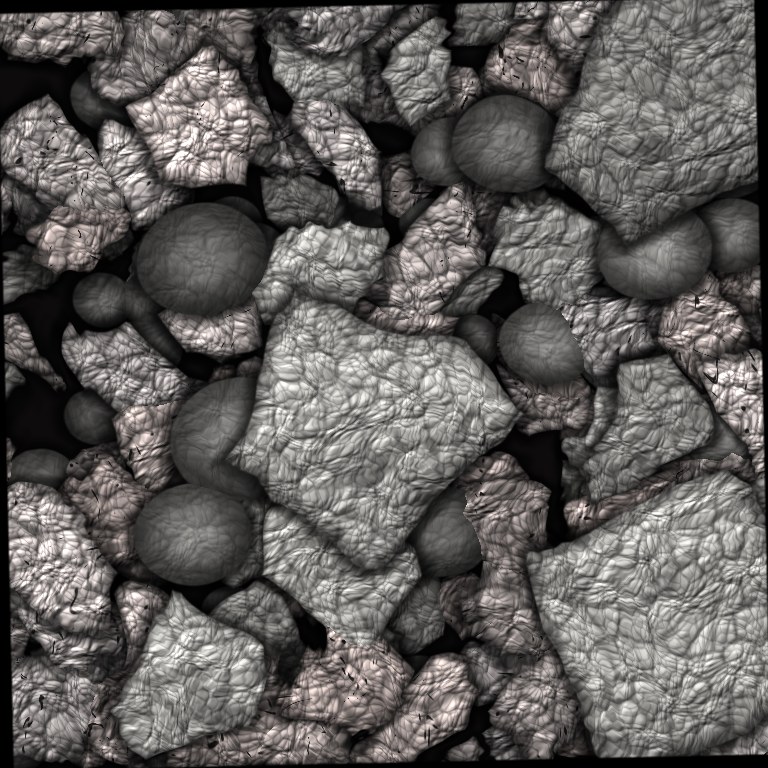
Reproduce this texture procedurally as a three.js fragment shader.

```glsl
varying vec2 vUv;

#define GAP vec3(0.05, 0.042, 0.042)
#define PINK vec3(0.77, 0.705, 0.685)
#define SLATE vec3(0.63, 0.625, 0.61)
#define PEBBLE vec3(0.55, 0.545, 0.535)
#define LIGHT vec2(-0.5, 0.866)
#define CRAG 0.38
#define GRAIN 26.0
#define RELIEF 1.75
#define SHADOW 0.024
#define TILT 0.022
#define EDGE 0.002

struct Rock {
  float dist;
  vec2 face;
  vec2 seed;
  float radius;
  float kind; // 0 pebble, 1 slate, 2 pink
};

vec2 hash2(vec2 p) {
  vec3 a = fract(p.xyx * vec3(0.1031, 0.1030, 0.0973));
  a += dot(a, a.yzx + 33.33);
  return fract((a.xx + a.yz) * a.zy);
}

// Layered sines that bend outlines and grain
vec2 wobble(vec2 p) {
  vec2 w = vec2(0.0);
  float f = 21.0;
  for (int i = 0; i < 4; i++) {
    w += sin(p.yx * f + vec2(1.7, 4.1)) / f;
    p = mat2(0.8, 0.6, -0.6, 0.8) * p + 0.5 * w;
    f *= 1.9;
  }
  return w;
}

// Distances to the two nearest cell points
vec2 cellular(vec2 p) {
  vec2 base = floor(p), near = vec2(8.0);
  for (int y = -1; y <= 1; y++)
    for (int x = -1; x <= 1; x++) {
      vec2 cell = base + vec2(float(x), float(y));
      float d = length(cell + hash2(cell) - p);
      near = d < near.x ? vec2(d, near.x) : vec2(near.x, min(near.y, d));
    }
  return near;
}

// Crumpled surface: height in x, crease openness in y
vec2 relief(vec2 p) {
  p += 0.2 * wobble(p);
  float height = 0.0, open = 1.0, f = GRAIN, amp = 1.0;
  for (int i = 0; i < 3; i++) {
    vec2 c = cellular(p * f);
    height -= amp * c.x;
    open *= mix(1.0 - 0.36 * amp, 1.0, smoothstep(0.0, 0.25, c.y - c.x));
    p = mat2(0.8, 0.6, -0.6, 0.8) * p + 0.006 * sin(p.yx * f * 2.0);
    f *= 2.0;
    amp *= 0.62;
  }
  return vec2(height, open);
}

// Outward face direction in xy, signed distance in z
vec3 outline(vec2 q, vec2 seed, float r, float kind) {
  if (kind < 0.5) return vec3(normalize(q + 1e-5), length(q * vec2(1.0, 1.15)) - 0.85 * r);
  vec3 best = vec3(0.0, 0.0, -9.0);
  for (int k = 0; k < 7; k++) {
    vec2 h = hash2(seed + float(k) * 7.3 + 2.1);
    float a = (float(k) + 0.8 * h.x) * 6.28318 / 7.0;
    vec2 dir = vec2(cos(a), sin(a));
    float d = dot(q, dir) - r * (0.66 + 0.39 * h.y);
    if (d > best.z) best = vec3(dir, d);
  }
  return best;
}

// Layer: cells across, radius in cells, share of filled cells, brightness
Rock nearestRock(vec2 p, vec4 layer, bool slabs, float salt) {
  Rock rock = Rock(9.0, vec2(0.0), vec2(0.0), 1.0, 1.0);
  vec2 base = floor(p * layer.x), bend = CRAG * wobble(p);
  for (int y = -1; y <= 1; y++)
    for (int x = -1; x <= 1; x++) {
      vec2 cell = base + vec2(float(x), float(y));
      vec2 seed = cell + salt;
      vec2 h = hash2(seed + 5.7);
      bool filled = h.x < layer.z;
      // Slabs alternate, piled towards the lower right
      if (slabs) filled = mod(cell.x + cell.y, 2.0) < 0.5 && cell.y < cell.x + 0.5 && cell.x > 0.5;
      if (!filled) continue;
      float kind = slabs ? 1.0 : (h.y < 0.2 ? 0.0 : (h.y < 0.42 ? 1.0 : 2.0));
      vec2 centre = (cell + 0.5 + 0.45 * (hash2(seed) - 0.5)) / layer.x;
      float r = layer.y / layer.x * (0.85 + 0.3 * fract(h.x * 17.0));
      float bent = kind < 0.5 ? 0.1 : (slabs ? 0.4 : 1.0);
      vec3 o = outline(p + bend * bent - centre, seed, r, kind);
      if (o.z < rock.dist) rock = Rock(o.z, o.xy, seed, r, kind);
    }
  return rock;
}

vec3 surface(vec2 p, Rock rock) {
  vec2 h = hash2(rock.seed + 11.3), q = p + h * 7.0;
  vec2 here = relief(q);
  float lit = RELIEF * (here.x - relief(q + 0.003 * LIGHT).x);
  float rough = rock.kind < 0.5 ? 0.35 : (rock.kind < 1.5 ? 0.8 : 1.0);
  float depth = -rock.dist / rock.radius;
  float rim = smoothstep(-0.05, rock.kind < 0.5 ? 0.75 : (rock.kind < 1.5 ? 0.14 : 0.24), depth);
  float facet = dot(rock.face, LIGHT) * (1.0 - smoothstep(0.0, 0.5, depth));
  vec2 mottle = wobble(q * 1.4) * 10.0;
  float tone = (0.84 + 0.28 * h.x) * mix(0.38, 1.0, rim) * mix(1.0, here.y, rough);
  tone *= 1.0 + rough * (lit + 0.16 * mottle.x) + 0.2 * facet;
  // Ragged dark pits in the porous rocks
  float pit = cellular(q * 13.0 + 2.5 * mottle.yx).x + 0.35 * abs(mottle.y);
  if (rock.kind > 1.5) tone *= mix(0.2, 1.0, smoothstep(0.09, 0.2, pit));
  vec3 pink = mix(PINK, vec3(dot(PINK, vec3(0.333))), 0.7 * h.y);
  vec3 base = rock.kind < 0.5 ? PEBBLE : (rock.kind < 1.5 ? SLATE : pink);
  return base * tone;
}

void main() {
  vec3 colour = GAP;
  // Paint from the deep rubble up to the great slabs
  for (int i = 0; i < 4; i++) {
    vec4 layer = vec4(12.0, 0.6, 0.92, 0.72);
    if (i == 1) layer = vec4(8.0, 0.57, 0.8, 0.92);
    if (i == 2) layer = vec4(5.5, 0.54, 0.5, 1.0);
    if (i == 3) layer = vec4(3.0, 0.6, 1.0, 1.0);
    Rock rock = nearestRock(vUv, layer, i == 3, float(i) * 31.0);
    colour *= mix(0.3, 1.0, smoothstep(0.0, SHADOW, rock.dist));
    float cover = 1.0 - smoothstep(-EDGE, EDGE, rock.dist);
    if (cover > 0.0) colour = mix(colour, max(GAP, surface(vUv, rock) * layer.w), cover);
  }
  // Slightly tilted dark frame
  vec2 c = vUv - 0.5;
  vec2 t = abs(c + TILT * vec2(c.y, -c.x));
  colour *= 1.0 - smoothstep(0.493 - EDGE, 0.493 + EDGE, max(t.x, t.y));
  gl_FragColor = vec4(colour, 1.0);
}
```
